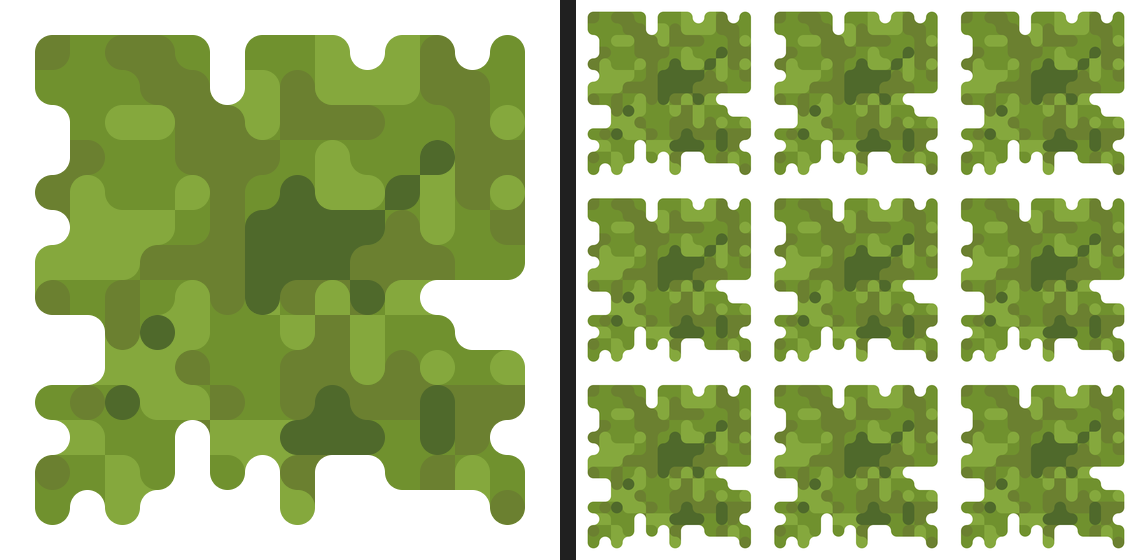
Left, the tile; right, the same tile 3 across and 3 down.
Give the GLSL for this texture, as a WebGL 2 fragment shader.

```glsl
#version 300 es
precision highp float;
// A ragged patch of rounded camouflage foliage on white, built from merged grid cells.

uniform vec2 u_resolution;
out vec4 fragColor;

const float CELLS = 16.0;                         // cells per side, one tile
const vec3 WHITE = vec3(1.0);
const vec3 OLIVE = vec3(0.42, 0.50, 0.19);
const vec3 GREEN = vec3(0.44, 0.57, 0.18);
const vec3 LIGHT = vec3(0.52, 0.66, 0.24);
const vec3 DARK = vec3(0.31, 0.41, 0.17);
const float OLIVE_SHARE = 0.29;
const float LIGHT_SHARE = 0.36;
const float CLUMPING = 0.32;                      // chance to copy a neighbour's tone
const vec3 BITE_CHANCE = vec3(0.60, 0.25, 0.07);  // rim bites at least 1, 2, 3 deep
const float SPECK_CHANCE = 0.09;                  // lone dark cells
const float SPECK_MARGIN = 3.0;
const vec2 LARGE_START = vec2(8.0, 8.0);          // dark blobs grow as random walks
const vec2 SMALL_START = vec2(9.0, 4.0);
const int LARGE_STEPS = 9;
const int SMALL_STEPS = 5;

float hash(vec2 p, float seed) {
    return fract(sin(dot(p, vec2(127.1, 311.7)) + seed * 74.7) * 43758.5453);
}

// Number of cells bitten out of one side at position i.
float biteDepth(float i, float side) {
    float h = hash(vec2(i, side), 1.0);
    return dot(step(vec3(h), BITE_CHANCE), vec3(1.0));
}

bool isLeaf(vec2 c) {
    vec2 low = c;
    vec2 high = CELLS - 1.0 - c;
    if (min(low.y, high.y) < 0.5) return false;
    if (low.x <= biteDepth(c.y, 0.0) || high.x <= biteDepth(c.y, 1.0)) return false;
    if (min(low.x, high.x) < 1.5) return true;
    return low.y > biteDepth(c.x, 2.0) && high.y > biteDepth(c.x, 3.0);
}

bool onWalk(vec2 c, vec2 start, int steps, float seed) {
    vec2 at = start;
    for (int i = 0; i < steps; i++) {
        if (distance(at, c) < 0.5) return true;
        float turn = floor(hash(vec2(float(i), seed), 2.0) * 4.0);
        float way = mod(turn, 2.0) * 2.0 - 1.0;
        at += turn < 2.0 ? vec2(way, 0.0) : vec2(0.0, way);
    }
    return false;
}

bool isDark(vec2 c) {
    vec2 rim = min(c, CELLS - 1.0 - c);
    bool speck = min(rim.x, rim.y) >= SPECK_MARGIN - 0.5 && hash(c, 3.0) < SPECK_CHANCE;
    return speck || onWalk(c, LARGE_START, LARGE_STEPS, 1.0)
                 || onWalk(c, SMALL_START, SMALL_STEPS, 2.0);
}

// Layer flags of a cell: green or lighter, light, dark, leaf.
vec4 cellLayers(vec2 cell) {
    vec2 c = mod(cell, CELLS);
    float copying = hash(c, 4.0);
    vec2 source = c;
    if (copying < CLUMPING * 0.5) source.x -= 1.0;
    else if (copying < CLUMPING) source.y -= 1.0;
    float tone = hash(mod(source, CELLS), 5.0);
    return vec4(step(OLIVE_SHARE, tone), step(1.0 - LIGHT_SHARE, tone),
                isDark(c) ? 1.0 : 0.0, isLeaf(c) ? 1.0 : 0.0);
}

// Signed distance around a grid corner; m holds the four cells, lower left to upper right.
float cornerDistance(vec4 m, vec2 q) {
    float count = dot(m, vec4(1.0));
    if (count < 0.5) return -1.0;
    if (count > 3.5) return 1.0;
    vec2 lean = vec2(m.y + m.w - m.x - m.z, m.z + m.w - m.x - m.y);
    if (abs(count - 2.0) > 0.5) {
        // One cell differs: round its corner.
        float side = count < 2.0 ? 1.0 : -1.0;
        return side * (0.5 - length(0.5 - q * lean * side));
    }
    if (dot(lean, lean) > 0.5) return 0.5 * dot(lean, q);
    // Diagonal pair: keep the crossing square.
    return min(abs(q.x), abs(q.y)) * sign(q.x * q.y) * (m.w * 2.0 - 1.0);
}

void main() {
    // The position wraps, so the tile repeats in both directions.
    vec2 p = fract(gl_FragCoord.xy / u_resolution) * CELLS;
    float pixel = CELLS / min(u_resolution.x, u_resolution.y);
    vec2 corner = floor(p + 0.5);
    vec2 q = p - corner;

    mat4 layers = transpose(mat4(cellLayers(corner - 1.0),
                                 cellLayers(corner - vec2(0.0, 1.0)),
                                 cellLayers(corner - vec2(1.0, 0.0)),
                                 cellLayers(corner)));
    vec4 cover;
    for (int i = 0; i < 4; i++) {
        cover[i] = clamp(0.5 + cornerDistance(layers[i], q) / pixel, 0.0, 1.0);
    }

    // Stack the tones, then cut the ragged outline.
    vec3 color = mix(OLIVE, GREEN, cover.x);
    color = mix(color, LIGHT, cover.y);
    color = mix(color, DARK, cover.z);
    fragColor = vec4(mix(WHITE, color, cover.w), 1.0);
}
```
